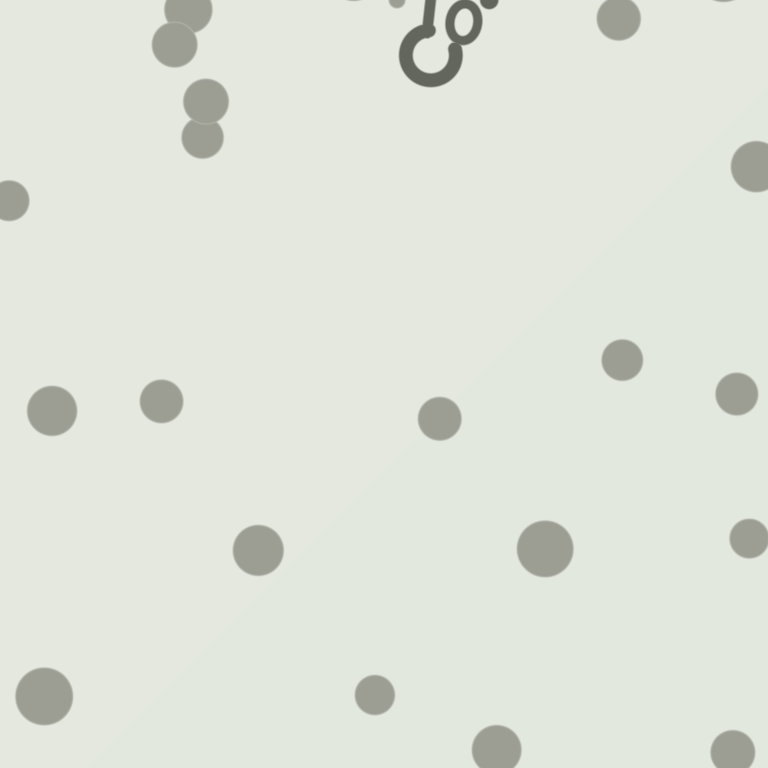
Write a Shadertoy shader that draws this pattern.

```glsl
// Sparse grey discs scattered on pale paper, with a dark curled filament at the top edge.

const vec3 PAPER = vec3(0.898, 0.910, 0.872);
const vec3 DISC  = vec3(0.610, 0.620, 0.580);
const vec3 RIM   = vec3(0.700, 0.710, 0.670);
const vec3 INK   = vec3(0.390, 0.400, 0.360);

const int   CELLS       = 5;       // scatter cells per side
const float CELL_SIZE   = 0.23;
const float MARGIN      = 0.075;   // scatter reaches past the canvas
const float KEEP        = 0.85;    // share of cells holding a disc
const float PAIRED      = 0.20;    // share of discs with a neighbour
const float RADIUS_MIN  = 0.026;
const float RADIUS_SPAN = 0.014;
const float RIM_WIDTH   = 0.0013;
const float SOFTNESS    = 0.0017;
const vec2  CURL_CENTRE = vec2(0.561, 0.928);
const float CURL_RADIUS = 0.0325;
const float CURL_CLEAR  = 0.13;    // space kept free of discs

vec3 hash3(vec2 p) {
    vec3 q = fract(p.xyx * vec3(0.1031, 0.1030, 0.0973));
    q += dot(q, q.yxz + 33.33);
    return fract((q.xxy + q.yzz) * q.zyx);
}

float cover(float d) {
    float w = max(SOFTNESS, 0.75 / min(iResolution.x, iResolution.y));
    return 1.0 - smoothstep(-w, w, d);
}

mat2 rotation(float a) {
    return mat2(cos(a), -sin(a), sin(a), cos(a));
}

float segmentDistance(vec2 p, vec2 a, vec2 b) {
    vec2 ab = b - a;
    return length(p - a - ab * clamp(dot(p - a, ab) / dot(ab, ab), 0.0, 1.0));
}

// Ring with a gap around the +x axis
float openRingDistance(vec2 p, float radius, float halfGap) {
    p.y = abs(p.y);
    vec2 tip = radius * vec2(cos(halfGap), sin(halfGap));
    bool inGap = p.x * tip.y > p.y * tip.x;
    return inGap ? length(p - tip) : abs(length(p) - radius);
}

float ovalRingDistance(vec2 p, vec2 radii) {
    float k = length(p / radii);
    float slope = max(length(p / (radii * radii)), 0.001);
    return abs(k * (k - 1.0) / slope);
}

// Paint one disc; its pale rim separates it from discs below
vec3 paintDisc(vec3 col, vec2 p, vec2 centre, float radius) {
    float d = length(p - centre) - radius;
    col = mix(col, RIM, cover(d));
    return mix(col, DISC, cover(d + RIM_WIDTH));
}

vec3 paintScatter(vec3 col, vec2 p) {
    for (int j = 0; j < CELLS; j++)
    for (int i = 0; i < CELLS; i++) {
        vec2 cell = vec2(i, j);
        vec3 place = hash3(cell + 17.0);
        vec3 trait = hash3(cell + 61.0);
        vec2 centre = (cell + 0.1 + 0.8 * place.xy) * CELL_SIZE - MARGIN;
        if (trait.x > KEEP || distance(centre, CURL_CENTRE) < CURL_CLEAR) continue;

        float radius = RADIUS_MIN + RADIUS_SPAN * place.z * place.z;
        col = paintDisc(col, p, centre, radius);

        // Touching or slightly overlapping neighbour
        if (trait.y < PAIRED) {
            float angle = 6.2832 * trait.z;
            float reach = radius + RADIUS_MIN * mix(0.4, 1.15, place.x);
            vec2 offset = reach * vec2(cos(angle), sin(angle));
            col = paintDisc(col, p, centre + offset, RADIUS_MIN * 1.15);
        }
    }
    return col;
}

// Open loop, stem, small oval loop and a blot at the edge
float filamentDistance(vec2 p) {
    float loop = openRingDistance(rotation(0.95) * (p - CURL_CENTRE), CURL_RADIUS, 0.70) - 0.009;
    float stem = segmentDistance(p, vec2(0.556, 0.957), vec2(0.563, 1.02)) - 0.007;
    vec2 q = rotation(-0.15) * (p - vec2(0.604, 0.971));
    float oval = ovalRingDistance(q, vec2(0.018, 0.024)) - 0.006;
    float blot = length(p - vec2(0.637, 1.0)) - 0.012;
    return min(min(loop, stem), min(oval, blot));
}

void mainImage(out vec4 fragColor, in vec2 fragCoord) {
    vec2 p = fragCoord / iResolution.xy;

    // Paper with a faint cool shift toward the lower right
    vec3 col = PAPER - vec3(0.010, 0.002, 0.0) * smoothstep(0.5, 1.6, p.x + 1.0 - p.y);

    col = paintScatter(col, p);
    col = paintDisc(col, p, vec2(0.517, 1.0), 0.011);
    col = mix(col, INK, cover(filamentDistance(p)));

    fragColor = vec4(col, 1.0);
}
```
